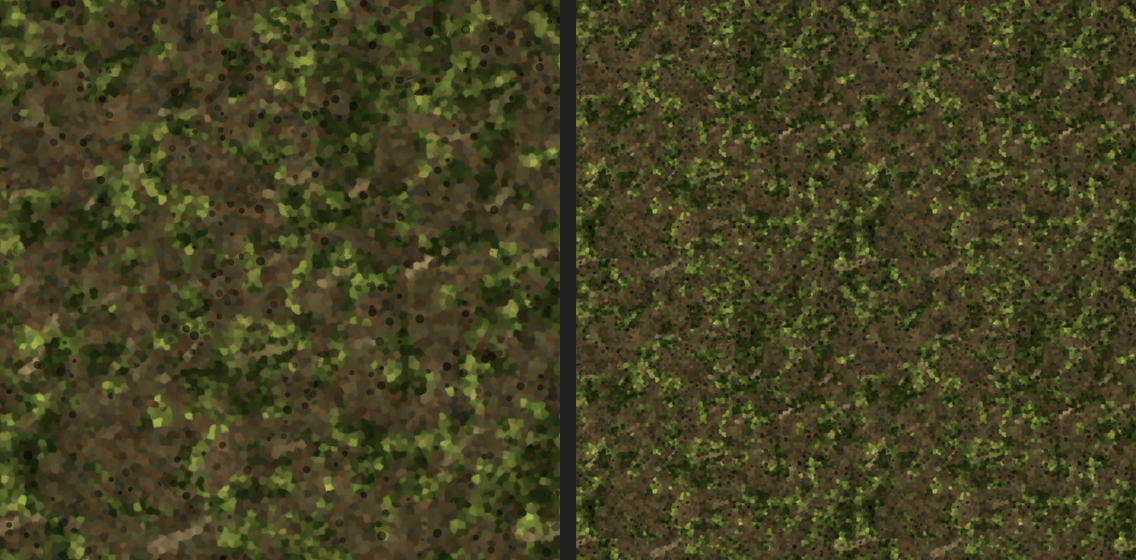
Left, the tile; right, the same tile 2 across and 2 down.
Write a WebGL 2 fragment shader that draws this texture.

```glsl
#version 300 es
precision highp float;
// Forest floor: brown soil, clumps of moss and bent twigs, laid down in
// small rounded dabs. Weighted cellular noise gives the dabs, blended
// cells give the patches; every grid wraps, so the square tiles.

uniform vec2 u_resolution;
out vec4 fragColor;

// Three random values for a cell of a grid that wraps after n cells.
vec3 hash(vec2 cell, float n, uint seed) {
    uvec3 v = uvec3(uvec2(mod(cell, n)), seed) * 1664525u + 1013904223u;
    v.x += v.y * v.z; v.y += v.z * v.x; v.z += v.x * v.y;
    v ^= v >> 16u;
    v.x += v.y * v.z; v.y += v.z * v.x; v.z += v.x * v.y;
    return vec3(v >> 8u) / 16777216.0;
}

// Cellular noise with softly blended cell values, centred on zero.
float patches(vec2 uv, float n, uint seed) {
    vec2 p = uv * n, base = floor(p);
    float total = 0.0, weights = 0.0;
    for (int y = -1; y <= 1; y++)
    for (int x = -1; x <= 1; x++) {
        vec2 cell = base + vec2(x, y);
        vec3 rnd = hash(cell, n, seed);
        vec2 d = cell + 0.1 + 0.8 * rnd.xy - p;
        float w = exp(-9.0 * dot(d, d));
        total += w * (rnd.z - 0.5);
        weights += w;
    }
    return total / weights;
}

// Scattered bent twigs: colour in rgb, coverage in a.
vec4 twigs(vec2 uv) {
    const float n = 7.0;
    vec2 p = uv * n, base = floor(p);
    vec4 result = vec4(0.0);
    for (int y = -1; y <= 1; y++)
    for (int x = -1; x <= 1; x++) {
        vec2 cell = base + vec2(x, y);
        vec3 place = hash(cell, n, 11u), shape = hash(cell, n, 12u);
        vec3 look = hash(cell, n, 13u);
        float angle = mix(-0.35, 1.15, place.z);
        vec2 along = vec2(cos(angle), sin(angle));
        vec2 d = p - cell - 0.2 - 0.6 * place.xy;
        vec2 q = vec2(dot(d, along), dot(d, vec2(-along.y, along.x)));
        q.y += (shape.y - 0.5) * 1.6 * q.x * q.x;
        float halfLength = mix(0.12, 0.42, shape.x);
        float width = mix(0.035, 0.065, shape.z) * (1.0 - 0.35 * q.x / halfLength);
        float dist = length(vec2(max(abs(q.x) - halfLength, 0.0), q.y)) - width;
        float cover = 1.0 - smoothstep(-0.015, 0.015, dist);
        cover *= step(look.x, 0.75) * mix(0.45, 0.95, look.y);
        vec3 bark = look.z < 0.12 ? vec3(0.13, 0.12, 0.08)
                                  : mix(vec3(0.39, 0.34, 0.22), vec3(0.54, 0.48, 0.32), look.z);
        if (cover > result.a) result = vec4(bark, cover);
    }
    return result;
}

// Colour of one dab at a place on the ground.
vec3 ground(vec2 uv, vec3 rnd) {
    float fine = patches(uv, 47.0, 2u), middle = patches(uv, 25.0, 1u);
    float growth = 0.4 * patches(uv, 12.0, 3u) + 0.6 * patches(uv, 27.0, 4u)
                 + 0.2 * fine + 0.12 * (rnd.y - 0.5);
    float moss = smoothstep(-0.01, 0.08, growth);

    float soilTone = 0.5 + 0.4 * middle + 0.5 * fine + 0.55 * (rnd.x - 0.5);
    vec3 soil = mix(vec3(0.18, 0.155, 0.095), vec3(0.38, 0.325, 0.20), soilTone);
    soil += (rnd.z - 0.5) * vec3(0.06, -0.01, -0.03);

    float leafTone = max(0.47 + 0.8 * middle + 0.7 * fine + 0.65 * (rnd.x - 0.5), 0.0);
    vec3 leaf = mix(vec3(0.115, 0.14, 0.05), vec3(0.42, 0.46, 0.20),
                    leafTone * (0.35 + 0.65 * leafTone));
    leaf += (rnd.z - 0.5) * vec3(0.09, 0.01, 0.03);

    vec4 twig = twigs(uv);
    vec3 color = mix(soil, leaf, moss);
    return mix(color, twig.rgb * (0.8 + 0.4 * rnd.x), twig.a * (1.0 - 0.4 * moss));
}

// Factor that darkens small gaps, gathered in groups.
float gaps(vec2 uv) {
    const float n = 60.0;
    vec2 p = uv * n, base = floor(p);
    float crowd = 0.13 + 0.5 * patches(uv, 14.0, 22u), shade = 1.0;
    for (int y = -1; y <= 1; y++)
    for (int x = -1; x <= 1; x++) {
        vec2 cell = base + vec2(x, y);
        vec3 rnd = hash(cell, n, 21u);
        float dist = length(cell + rnd.xy - p) - mix(0.2, 0.5, fract(rnd.z * 57.0));
        float cover = smoothstep(0.0, 0.04, crowd - rnd.z) * (1.0 - smoothstep(-0.08, 0.08, dist));
        shade = min(shade, 1.0 - cover * mix(0.15, 0.55, rnd.x));
    }
    return shade;
}

void main() {
    vec2 uv = gl_FragCoord.xy / u_resolution;
    const float n = 88.0;
    vec2 p = uv * n, base = floor(p);

    // Nearest two dabs; larger dabs overlap smaller ones.
    float near = 9.0, next = 9.0;
    vec2 nearCell = base, nextCell = base;
    for (int y = -1; y <= 1; y++)
    for (int x = -1; x <= 1; x++) {
        vec2 cell = base + vec2(x, y);
        vec3 rnd = hash(cell, n, 31u);
        float d = length(cell + 0.1 + 0.8 * rnd.xy - p) - 0.35 * rnd.z;
        if (d < near) { next = near; nextCell = nearCell; near = d; nearCell = cell; }
        else if (d < next) { next = d; nextCell = cell; }
    }
    vec2 nearSpot = (nearCell + 0.1 + 0.8 * hash(nearCell, n, 31u).xy) / n;
    vec2 nextSpot = (nextCell + 0.1 + 0.8 * hash(nextCell, n, 31u).xy) / n;
    vec3 front = ground(mix(uv, nearSpot, 0.8), hash(nearCell, n, 32u));
    vec3 back = ground(mix(uv, nextSpot, 0.8), hash(nextCell, n, 32u));

    float edge = 0.5 + 0.5 * smoothstep(0.0, 0.35, next - near);
    fragColor = vec4(mix(back, front, edge) * gaps(uv) * 1.02, 1.0);
}
```
